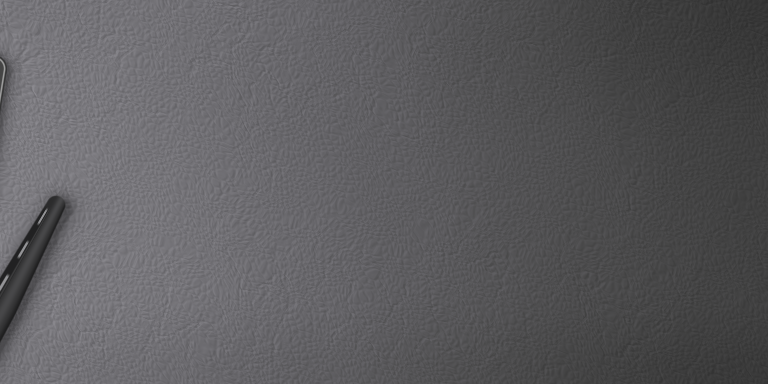
Give the GLSL for this texture, as a Shadertoy shader.

```glsl
// Grey leather desk top, lit from the left, with a pen and a device corner at the edge.
// Warped cellular noise gives the pebbled grain and creases, lit by a height difference;
// the two objects are distance functions with soft contact shadows.

vec2 hash2(vec2 p) {
    vec3 q = fract(vec3(p.xyx) * vec3(0.1031, 0.1030, 0.0973));
    q += dot(q, q.yzx + 33.33);
    return fract((q.xx + q.yz) * q.zy);
}

// Distances to the nearest and second nearest cell points.
vec2 cellular(vec2 p) {
    vec2 cell = floor(p), f = fract(p), nearest = vec2(8.0);
    for (int y = -1; y <= 1; y++)
    for (int x = -1; x <= 1; x++) {
        vec2 o = vec2(x, y);
        float d = length(o + hash2(cell + o) - f);
        nearest.y = min(nearest.y, max(nearest.x, d));
        nearest.x = min(nearest.x, d);
    }
    return nearest;
}

// Layered sines that bend the grain and vary its strength.
vec2 warp(vec2 p) {
    vec2 w = vec2(0.0);
    float amp = 0.5;
    for (int i = 0; i < 5; i++) {
        w += amp * sin(p.yx * vec2(1.3, 1.7) + w.yx * 2.0 + float(i) * vec2(2.1, 4.3));
        p = mat2(1.5, 1.1, -1.1, 1.5) * p;
        amp *= 0.6;
    }
    return w;
}

float leatherHeight(vec2 p) {
    vec2 w = warp(p * 7.0);
    vec2 q = p + 0.03 * w;
    vec2 grain = cellular(q * vec2(74.0, 66.0));
    vec2 pores = cellular(q * 118.0 + 17.0);
    vec2 folds = cellular(q * vec2(9.0, 6.0) + 0.35 * warp(p * 19.0));
    vec2 wrinkles = cellular(q * vec2(25.0, 17.0) + 5.0);
    float h = 0.55 * smoothstep(0.0, 0.5, grain.y - grain.x) - 0.3 * pores.x;
    h += 0.6 * smoothstep(0.0, 0.09, folds.y - folds.x) * smoothstep(-0.5, 0.6, w.x);
    h += 0.4 * smoothstep(0.0, 0.16, wrinkles.y - wrinkles.x) * smoothstep(-0.2, 0.7, w.y);
    return h;
}

float roundBox(vec2 p, vec2 halfSize, float r) {
    vec2 q = abs(p) - halfSize + r;
    return length(max(q, 0.0)) + min(max(q.x, q.y), 0.0) - r;
}

// Pen frame: x across (right side positive), y along from the tip; z is the radius.
vec3 penFrame(vec2 p) {
    vec2 axis = normalize(vec2(-0.146, -0.270));
    vec2 q = p - vec2(0.146, 0.466);
    float along = dot(q, axis);
    return vec3(dot(q, vec2(-axis.y, axis.x)), along,
                mix(0.024, 0.042, clamp(along / 0.3, 0.0, 1.0)));
}

float penDistance(vec3 f) {
    return length(vec2(f.x, min(f.y, 0.0))) - f.z;
}

float deviceDistance(vec2 p) {
    vec2 q = mat2(0.987, 0.158, -0.158, 0.987) * (p - vec2(-0.206, 0.685));
    return roundBox(q, vec2(0.2), 0.036);
}

void mainImage(out vec4 fragColor, in vec2 fragCoord) {
    vec2 p = fragCoord / iResolution.y;
    float aa = 1.0 / iResolution.y;

    // Broad light falling off to the right, dimmer in the corners.
    float light = mix(0.505, 0.262, smoothstep(-0.3, 2.3, p.x) * 1.12 - 0.02);
    light -= 0.035 * smoothstep(0.6, 1.0, p.y) * smoothstep(0.9, 2.0, p.x);
    light -= 0.03 * smoothstep(0.25, 0.0, p.y);
    light -= 0.025 * smoothstep(0.8, 1.0, p.y) * smoothstep(0.6, 0.0, p.x);
    light += 0.008 * warp(p * 4.0).x;

    // Relief shading from the height slope.
    float slope = leatherHeight(p + vec2(0.0028, -0.0022)) - leatherHeight(p - vec2(0.0028, -0.0022));
    light *= 1.0 + 0.13 * clamp(slope, -0.9, 0.9);
    vec3 col = light * mix(vec3(1.0), vec3(0.995, 0.985, 1.025), smoothstep(0.22, 0.42, light));

    // Contact shadows.
    float penShadow = penDistance(penFrame(p - vec2(0.010, -0.010)));
    float deviceShadow = deviceDistance(p - vec2(0.006, -0.008));
    col *= 1.0 - 0.38 * exp(-max(penShadow, 0.0) * 55.0);
    col *= 1.0 - 0.35 * exp(-max(deviceShadow, 0.0) * 60.0);

    // Device corner: dark face with a pale bevel.
    float device = deviceDistance(p);
    vec3 face = mix(vec3(0.27), vec3(0.62), smoothstep(0.004, 0.0, abs(device + 0.006)));
    face = mix(face, vec3(0.16), smoothstep(-0.004, 0.0, device));
    col = mix(col, face, smoothstep(aa, -aa, device));

    // Pen: matt barrel, soft sheen and a glossy clip on the left.
    vec3 f = penFrame(p);
    float across = f.x / f.z;
    float body = 0.17 + 0.11 * exp(-pow((across - 0.2) / 0.4, 2.0));
    body -= 0.06 * smoothstep(0.65, 1.0, across);
    float clip = smoothstep(0.01, 0.03, f.y) * smoothstep(-0.25, -0.35, across);
    body = mix(body, 0.13, clip);
    float glint = smoothstep(0.15, 0.04, abs(across + 0.62));
    body += 0.45 * clip * glint * smoothstep(-0.3, 0.5, sin(f.y * 62.0 - 1.0));
    body += 0.10 * clip * smoothstep(0.12, 0.0, abs(across + 0.38));
    col = mix(col, body * vec3(1.0, 1.0, 1.02), smoothstep(aa, -aa, penDistance(f)));

    fragColor = vec4(col, 1.0);
}
```
